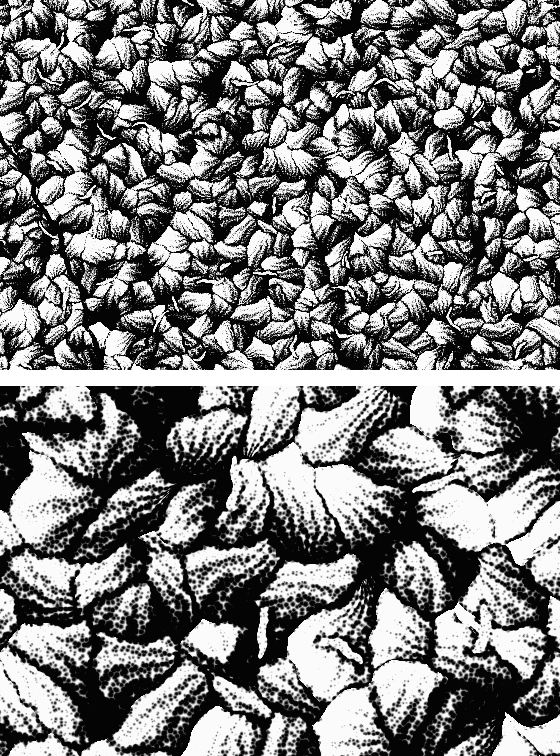
Top: the whole. Bottom: its middle third, enlarged.
Reproduce this texture procedurally as a Shadertoy shader.

```glsl
// Dense bed of small leaves in stark black and white, with curled blades and a dark stem.
#define LEAVES 17.0      // leaves per canvas height
#define CURLS 7.5        // curled blades per canvas height
#define GRAIN 235.0      // stipple dots per canvas height
#define GRAIN_AMOUNT 1.25
#define VEIN_AMOUNT 0.30
#define TILT 1.55        // light to dark fall across a leaf
#define GAP_DEPTH 1.15   // darkness between leaves
#define EXPOSURE 0.17
#define SOFTNESS 0.42
#define INK vec3(0.015)
#define PAPER vec3(0.985)

vec2 hash2(vec2 p) {
    vec3 q = fract(p.xyx * vec3(0.1031, 0.1030, 0.0973));
    q += dot(q, q.yzx + 33.33);
    return fract((q.xx + q.yz) * q.zy);
}

vec2 rotate(vec2 v, float a) {
    float c = cos(a), s = sin(a);
    return vec2(c * v.x + s * v.y, c * v.y - s * v.x);
}

// Layered sines that make outlines ragged
vec2 ragged(vec2 p) {
    vec2 w = 0.0060 * sin(p.yx * 31.0 + vec2(0.0, 2.0) + 2.0 * sin(p * 17.0));
    w += 0.0025 * sin(p.yx * 97.0 + p * 41.0 + vec2(1.0, 4.0));
    return w + 0.0012 * sin(p.yx * 233.0 - p * 120.0);
}

// Distance to the nearest jittered dot, about 0.45 on average
float cellNoise(vec2 p) {
    vec2 cell = floor(p);
    float nearest = 4.0;
    for (int j = -1; j <= 1; j++)
    for (int i = -1; i <= 1; i++) {
        vec2 id = cell + vec2(i, j);
        vec2 d = id + hash2(id + 71.0) - p;
        nearest = min(nearest, dot(d, d));
    }
    return sqrt(nearest);
}

// Tone of the leaf bed: stretched cells with tilt, veins and gaps
float leafTone(vec2 p) {
    vec2 cell = floor(p), offset = vec2(0.0), local = vec2(0.0), leafId = vec2(0.0);
    float first = 9.0, second = 9.0;
    for (int j = -2; j <= 2; j++)
    for (int i = -2; i <= 2; i++) {
        vec2 id = cell + vec2(i, j);
        vec2 shape = hash2(id + 19.0);
        vec2 d = p - id - hash2(id);
        vec2 q = rotate(d, 6.2832 * shape.x) * vec2(0.78, 1.25);
        float dist = length(q) + 0.22 * (shape.y - 0.5);
        if (dist < first) {
            second = first;
            first = dist;
            offset = d;
            local = q;
            leafId = id;
        } else second = min(second, dist);
    }
    vec2 look = hash2(leafId + 43.0);
    vec2 light = rotate(normalize(vec2(-0.5, 0.85)), 2.6 * (look.x - 0.5));
    float fan = atan(local.y, local.x + 0.85);
    float veins = sin(fan * (13.0 + 9.0 * look.y) + 5.0 * local.x * local.x + 6.0 * look.x);
    float gap = 1.0 - smoothstep(0.0, 0.17, second - first);
    return TILT * dot(offset, light) + 0.75 * (look.y - 0.5)
         + VEIN_AMOUNT * veins - GAP_DEPTH * gap;
}

// Bent bright blades, each with a shadow beneath it
float addCurls(float tone, vec2 p) {
    vec2 cell = floor(p * CURLS);
    for (int j = -1; j <= 1; j++)
    for (int i = -1; i <= 1; i++) {
        vec2 id = cell + vec2(i, j);
        vec2 r = hash2(id + 5.0), s = hash2(id + 87.0);
        if (s.x > 0.62) continue;
        vec2 q = rotate(p - (id + r) / CURLS, 6.2832 * s.y);
        q.y -= (r.x - 0.5) * 28.0 * q.x * q.x;
        float halfLength = mix(0.014, 0.036, r.y);
        float d = length(vec2(max(abs(q.x) - halfLength, 0.0), q.y));
        float width = 0.0055 - 0.0018 * abs(q.x) / halfLength;
        tone -= 0.9 * (1.0 - smoothstep(width, width + 0.008, d));
        tone = mix(tone, 0.55, 1.0 - smoothstep(width - 0.002, width + 0.001, d));
    }
    return tone;
}

void mainImage(out vec4 fragColor, in vec2 fragCoord) {
    vec2 p = fragCoord / iResolution.y;
    vec2 warped = p + ragged(p);

    float tone = EXPOSURE + leafTone(warped * LEAVES);
    tone += 0.14 * sin(warped.x * 13.0 + 2.0 * sin(p.y * 9.0)) * sin(p.y * 15.0 + p.x * 4.0);
    tone = addCurls(tone, warped);
    tone += GRAIN_AMOUNT * (cellNoise(p * GRAIN) - 0.45);

    // Stem winding down the left side
    float stemX = 0.27 - 0.18 * p.y - 0.38 * p.y * p.y
                + 0.007 * sin(p.y * 38.0) + 0.003 * sin(p.y * 91.0);
    float stem = 1.0 - smoothstep(0.004, 0.009, abs(p.x - stemX));
    tone -= 1.6 * stem;

    float lit = smoothstep(-SOFTNESS, SOFTNESS, tone);
    fragColor = vec4(mix(INK, PAPER, lit), 1.0);
}
```
